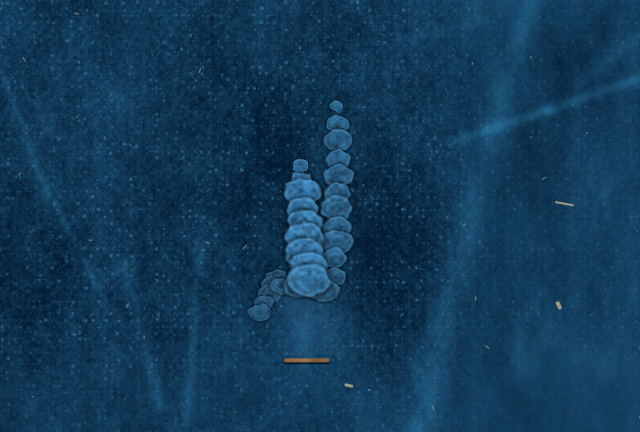
A Shadertoy shader for this texture:

```glsl
#define DEEP vec3(0.012, 0.110, 0.200)
#define HAZE vec3(0.110, 0.325, 0.470)
#define SPECK vec3(0.24, 0.48, 0.63)
#define BUBBLE vec3(0.19, 0.43, 0.61)
#define RIM vec3(0.40, 0.64, 0.80)
#define STRAW vec3(0.62, 0.60, 0.51)
#define WOOD vec3(0.53, 0.38, 0.25)
#define GRAIN 0.62
#define SQUASH 0.78

float hash(vec2 p) {
    return fract(sin(dot(p, vec2(127.1, 311.7))) * 43758.545);
}

float noise(vec2 p) {
    vec2 i = floor(p), f = fract(p);
    f = f * f * (3.0 - 2.0 * f);
    return mix(mix(hash(i), hash(i + vec2(1, 0)), f.x),
               mix(hash(i + vec2(0, 1)), hash(i + vec2(1, 1)), f.x), f.y);
}

float fbm(vec2 p) {
    float sum = 0.0, amp = 0.5;
    for (int i = 0; i < 4; i++) {
        sum += amp * noise(p);
        p = p * 2.03 + 17.3;
        amp *= 0.5;
    }
    return sum / 0.9375;
}

float blob(vec2 p, vec2 center, vec2 size) {
    vec2 d = (p - center) / size;
    return exp(-dot(d, d));
}

float segment(vec2 p, vec2 a, vec2 b) {
    vec2 ab = b - a;
    return length(p - a - ab * clamp(dot(p - a, ab) / dot(ab, ab), 0.0, 1.0));
}

float scratch(vec2 p, vec2 a, vec2 b, float width) {
    float d = segment(p, a, b) / width;
    return exp(-d * d);
}

float stick(vec2 p, vec2 a, vec2 b, float radius) {
    float aa = 0.7 / iResolution.y;
    return 1.0 - smoothstep(-aa, aa, segment(p, a, b) - radius);
}

// One jittered point of light per grid cell
float specks(vec2 p, float cell, float seed) {
    vec2 q = p / cell, id = floor(q) + seed;
    vec2 center = 0.3 + 0.4 * vec2(hash(id), hash(id + 5.7));
    float d = length(fract(q) - center);
    return (1.0 - smoothstep(0.08, 0.38, d)) * pow(hash(id + 9.1), 5.0);
}

// Sparse, randomly turned debris
float debris(vec2 p, float cell, float seed) {
    vec2 q = p / cell, id = floor(q) + seed;
    float turn = 6.283 * hash(id + 3.0);
    vec2 center = (floor(q) + 0.25 + 0.5 * vec2(hash(id), hash(id + 8.0))) * cell;
    vec2 arm = vec2(cos(turn), sin(turn)) * 0.005 * hash(id + 2.0);
    return stick(p, center - arm, center + arm, 0.0016) * step(0.72, hash(id + 6.0));
}

// Chain of overlapping flattened bubbles, drawn from start to end
vec3 bubbleChain(vec3 col, vec2 p, vec2 start, vec2 end, vec2 radii, float count, float light, float seed) {
    vec2 warped = p + 0.008 * (vec2(noise(p * 75.0), noise(p * 75.0 + 31.0)) - 0.5);
    float texture_ = fbm(p * 95.0 + seed);
    for (float i = 0.0; i < count; i++) {
        float t = i / (count - 1.0);
        vec2 id = vec2(i, seed);
        float r = mix(radii.x, radii.y, smoothstep(0.0, 0.35, t)) * (0.8 + 0.4 * hash(id));
        vec2 center = mix(start, end, t) + 0.010 * (vec2(hash(id + 4.0), hash(id + 7.0)) - 0.5);
        vec2 d = (warped - center) / (r * vec2(1.0, SQUASH));
        float k = length(d);
        float body = 1.0 - smoothstep(0.90, 1.06, k);
        float rim = exp(-pow((k - 0.87) / 0.10, 2.0)) * (0.35 + 0.65 * noise(d * 3.0 + seed + i));
        float ring = exp(-pow((k - 0.48) / 0.13, 2.0)) * texture_;
        vec3 shade = BUBBLE * light * (0.48 + 0.85 * texture_ + 0.16 * d.y);
        shade = mix(shade, RIM * light, 0.55 * rim + 0.4 * ring);
        col *= 1.0 - 0.28 * exp(-pow((k - 1.06) / 0.12, 2.0));
        col = mix(col, shade, body * 0.84);
    }
    return col;
}

void mainImage(out vec4 fragColor, in vec2 fragCoord) {
    vec2 p = fragCoord / iResolution.y;
    float cloud = fbm(p * vec2(8.0, 5.0));
    float wisps = fbm(p * vec2(30.0, 13.0) + 8.0);

    // Broad light and dark regions
    float dark = 0.32 * blob(p, vec2(0.62, 0.60), vec2(0.12, 0.22))
               + 0.38 * blob(p, vec2(0.92, 0.46), vec2(0.13, 0.22))
               + 0.22 * blob(p, vec2(0.06, 0.32), vec2(0.22, 0.25))
               + 0.14 * blob(p, vec2(0.45, 0.38), vec2(0.20, 0.22))
               + 0.18 * blob(p, vec2(1.34, 0.87), vec2(0.12, 0.14));
    float tone = 0.50 + 0.10 * smoothstep(0.7, 1.3, p.x) + 0.08 * (1.0 - smoothstep(0.0, 0.3, p.y));
    tone += 0.45 * (cloud - 0.5) + 0.38 * (wisps - 0.5) - dark;

    // Pale leaning band and fine scratches
    float bandX = 0.985 + 0.14 * p.y + 0.115 * p.y * p.y;
    float band = exp(-pow((p.x - bandX + 0.015 * (wisps - 0.5)) / 0.038, 2.0));
    float marks = 0.48 * scratch(p, vec2(1.04, 0.67), vec2(1.27, 0.745), 0.012)
                + 0.48 * scratch(p, vec2(1.27, 0.745), vec2(1.50, 0.825), 0.012)
                + 0.30 * scratch(p, vec2(1.34, 0.81), vec2(1.50, 0.93), 0.018)
                + 0.26 * scratch(p, vec2(0.01, 0.82), vec2(0.095, 0.59), 0.010)
                + 0.34 * scratch(p, vec2(0.095, 0.59), vec2(0.23, 0.33), 0.010)
                + 0.36 * scratch(p, vec2(0.29, 0.38), vec2(0.37, 0.06), 0.014)
                + 0.32 * scratch(p, vec2(0.463, 0.44), vec2(0.43, 0.0), 0.012)
                + 0.22 * scratch(p, vec2(0.93, 0.91), vec2(1.12, 0.95), 0.014);
    tone += (0.40 * band + marks) * (0.55 + 0.6 * wisps);

    // Grain and suspended particles
    float rough = 1.0 - 0.5 * smoothstep(0.95, 1.15, p.x) - 0.3 * (1.0 - smoothstep(0.05, 0.3, p.y));
    tone += GRAIN * rough * (noise(p * vec2(150.0, 120.0)) * 0.6 + noise(p * 260.0) * 0.4 - 0.5);
    vec3 col = mix(DEEP, HAZE, clamp(tone, 0.0, 1.35));
    float dust = specks(p, 0.0085, 0.0) * 0.65 + specks(p + 0.004, 0.015, 40.0) * 0.8;
    col = mix(col, SPECK, min(dust * rough * (0.45 + 0.7 * wisps), 0.8));

    // Glow below the rising bubbles
    col = mix(col, BUBBLE, 0.55 * blob(p, vec2(0.71, 0.27), vec2(0.055, 0.11)) * (0.6 + 0.5 * wisps));
    col = bubbleChain(col, p, vec2(0.782, 0.75), vec2(0.775, 0.36), vec2(0.021, 0.035), 11.0, 0.92, 3.0);
    col = bubbleChain(col, p, vec2(0.640, 0.36), vec2(0.605, 0.28), vec2(0.026, 0.023), 5.0, 0.78, 23.0);
    col = bubbleChain(col, p, vec2(0.655, 0.34), vec2(0.755, 0.33), vec2(0.030, 0.034), 4.0, 0.83, 37.0);
    col = bubbleChain(col, p, vec2(0.693, 0.62), vec2(0.712, 0.35), vec2(0.021, 0.043), 9.0, 1.08, 11.0);

    // Floating fragments
    col = mix(col, STRAW, 0.65 * debris(p, 0.13, 12.0));
    col = mix(col, STRAW, stick(p, vec2(1.287, 0.532), vec2(1.326, 0.525), 0.0023));
    col = mix(col, STRAW, stick(p, vec2(1.291, 0.298), vec2(1.296, 0.288), 0.0045));
    col = mix(col, STRAW, stick(p, vec2(0.801, 0.109), vec2(0.814, 0.106), 0.0035));
    col *= 1.0 - 0.5 * stick(p, vec2(0.66, 0.160), vec2(0.76, 0.160), 0.004);
    col = mix(col, WOOD * (0.8 + 0.5 * wisps), stick(p, vec2(0.662, 0.166), vec2(0.758, 0.166), 0.0045));
    fragColor = vec4(col, 1.0);
}
```
